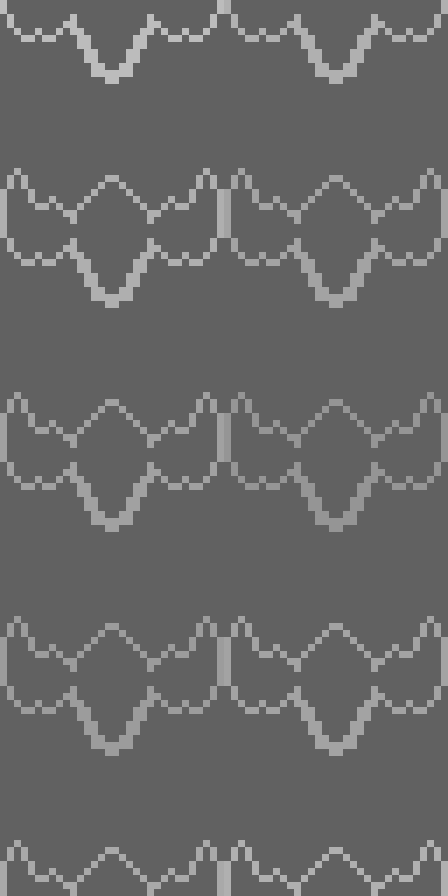
Write a WebGL 1 fragment shader that draws this pattern.

```glsl
precision highp float;
uniform vec2 u_resolution;

// 1 when row lies between the first and last row, inclusive
float span(float row, float first, float last) {
  return step(first - 0.5, row) * step(row, last + 0.5);
}

// Upper outline: horn, ragged wing, then a stepped arch
float upperOutline(float col, float row) {
  if (col < 1.0) return span(row, 7.0, 13.0);
  if (col < 5.0) {
    float drop = 2.0 * abs(col - 2.0);
    return span(row, 4.0 + max(drop - 1.0, 0.0), 4.0 + drop);
  }
  if (col < 10.0) {
    float wing = 8.0 + max(col - 7.0, min(7.0 - col, 1.0));
    return span(row, wing, wing);
  }
  return span(row, 20.0 - col, max(20.0 - col, 21.0 - col - 4.0 * (col - 10.0)));
}

// Lower outline: side, scallops, then a heavy cup
float lowerOutline(float col, float row) {
  if (col < 1.0) return 0.0;
  if (col < 2.0) return span(row, 14.0, 15.0);
  if (col < 10.0) {
    float scallop = min(16.0 + min(mod(col - 2.0, 3.0), 1.0), 24.0 - col);
    return span(row, scallop, scallop);
  }
  float cupTop = floor(14.7 + 1.6 * (col - 10.0));
  float cupBottom = min(2.0 * col - 4.0, 22.0) + step(14.5, col);
  return span(row, cupTop, cupBottom);
}

// Grey level at a point given in grid cells, rows counted downward
float patternGrey(vec2 cell) {
  vec2 shifted = cell + vec2(0.0, 12.0);
  vec2 repeat = floor(shifted / 32.0);
  vec2 local = mod(shifted, 32.0);
  float col = floor(min(local.x, 32.0 - local.x));
  float row = floor(local.y);
  float ink = max(upperOutline(col, row), lowerOutline(col, row));

  // Each repeat fades toward the middle of the canvas
  float fade = abs(repeat.y - 2.7 + 0.7 * repeat.x);
  float inkGrey = 0.595 - 0.01 * repeat.x + 0.053 * fade;
  return mix(0.38, inkGrey, ink);
}

void main() {
  // Average sub-samples to smooth cell edges at any size
  float grey = 0.0;
  for (int i = 0; i < 3; i++) {
    for (int j = 0; j < 3; j++) {
      vec2 offset = (vec2(float(i), float(j)) - 1.0) / 3.0;
      vec2 uv = (gl_FragCoord.xy + offset) / u_resolution;
      grey += patternGrey(vec2(uv.x, 1.0 - uv.y) * vec2(64.0, 128.0));
    }
  }
  gl_FragColor = vec4(vec3(grey / 9.0), 1.0);
}
```
